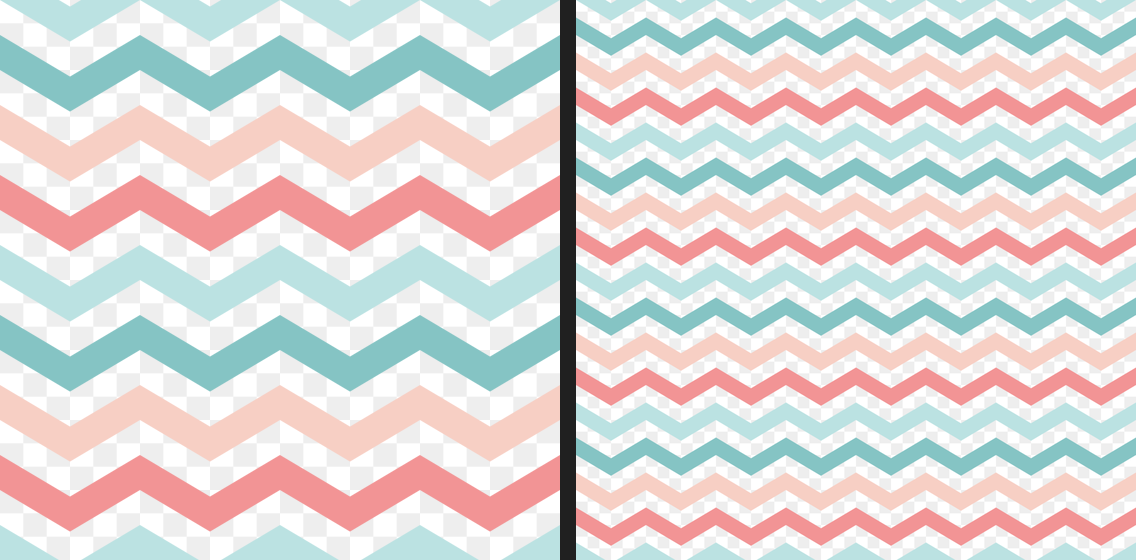
Left, the tile; right, the same tile 2 across and 2 down.
A Shadertoy shader for this pattern:

```glsl
const float PI = 3.14159265;

// Smoothed square wave: +1 on even cells, -1 on odd ones
vec2 squareWave(vec2 cells, vec2 pixel) {
    return clamp(2.0 * sin(PI * cells) / (PI * pixel), -1.0, 1.0);
}

// Four stripe colours, cycling downwards
vec3 stripeColor(float index) {
    float k = mod(index, 4.0);
    if (k < 0.5) return vec3(0.520, 0.770, 0.770);
    if (k < 1.5) return vec3(0.970, 0.812, 0.770);
    if (k < 2.5) return vec3(0.950, 0.582, 0.584);
    return vec3(0.735, 0.888, 0.888);
}

void mainImage(out vec4 fragColor, in vec2 fragCoord) {
    vec2 uv = fragCoord / iResolution.xy;

    // Pale checkerboard, 24 cells each way
    vec2 wave = squareWave(uv * 24.0, 24.0 / iResolution.xy);
    vec3 color = mix(vec3(1.0), vec3(0.932), 0.5 + 0.5 * wave.x * wave.y);

    // Zigzag: four peaks across, 0 at a peak and 1 at a valley
    float zigzag = 1.0 - abs(2.0 * fract(uv.x * 4.0) - 1.0);
    zigzag = 1.0 - abs(1.0 - zigzag - 0.0);

    // Eight stripes down, each half as thick as the spacing
    float level = (1.0 - uv.y) * 8.0 - 0.594 * zigzag - 0.25;
    float inside = 0.25 - abs(fract(level) - 0.5);
    float pixel = length(vec2(0.594 * 8.0, 8.0) / iResolution.xy);
    float stripe = smoothstep(-0.7 * pixel, 0.7 * pixel, inside);
    color = mix(color, stripeColor(floor(level)), stripe);

    fragColor = vec4(color, 1.0);
}
```
